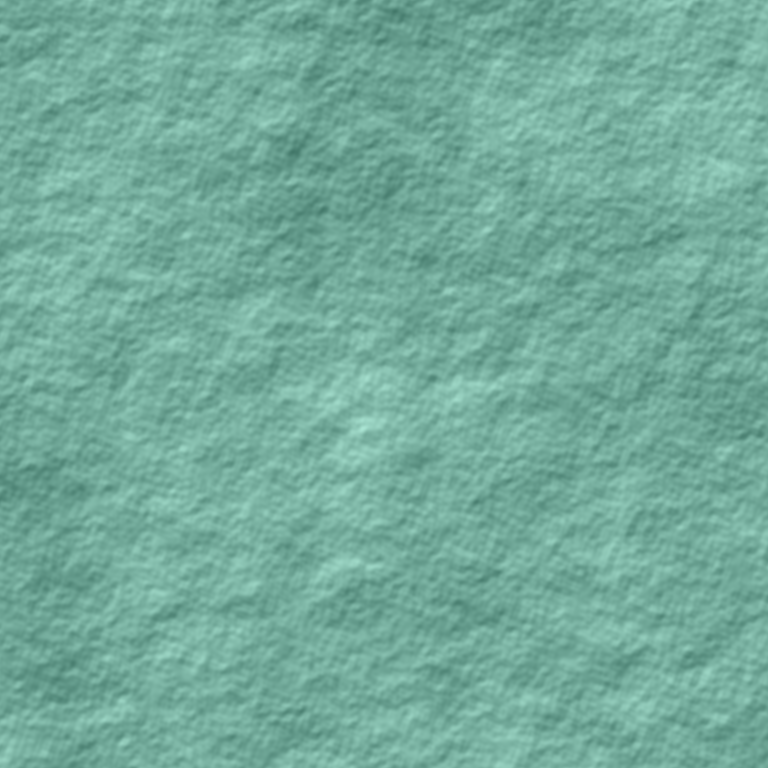
This texture is drawn by a Shadertoy shader. Its source:

```glsl
// Soft sea-green rough paper: fine raking-lit relief over broad cloudy stains.

#define BASE_COLOR  vec3(0.457, 0.676, 0.614)
#define TONE_TINT   vec3(0.98, 1.03, 1.0)
#define LIGHT_DIR   vec2(-0.42, 0.91)
#define GRAIN_SCALE 12.0
#define GRAIN_GAIN  0.6
#define RELIEF      0.032
#define SOFTNESS    0.002
#define CLOUD_SCALE 2.6
#define CLOUD_GAIN  0.6
#define CLOUDINESS  0.115

// Integer hash: one random vector in [-1, 1] per lattice cell
vec2 hashGradient(vec2 cell) {
    uvec2 v = uvec2(ivec2(cell)) * 1664525u + 1013904223u;
    v.x += v.y * 1664525u;
    v.y += v.x * 1664525u;
    v ^= v >> 16u;
    v.x += v.y * 1664525u;
    v.y += v.x * 1664525u;
    v ^= v >> 16u;
    return vec2(v & 0xffffu) / 32767.5 - 1.0;
}

float cornerRamp(vec2 cell, vec2 local, vec2 corner) {
    return dot(hashGradient(cell + corner), local - corner);
}

float gradientNoise(vec2 p) {
    vec2 cell = floor(p);
    vec2 f = p - cell;
    vec2 w = f * f * f * (f * (f * 6.0 - 15.0) + 10.0);
    float bottom = mix(cornerRamp(cell, f, vec2(0, 0)), cornerRamp(cell, f, vec2(1, 0)), w.x);
    float top    = mix(cornerRamp(cell, f, vec2(0, 1)), cornerRamp(cell, f, vec2(1, 1)), w.x);
    return mix(bottom, top, w.y);
}

// Four octaves, each turned and shifted to hide the lattice
float fractalNoise(vec2 p, float gain) {
    const mat2 turnAndDouble = mat2(1.6, 1.2, -1.2, 1.6);
    float sum = 0.0;
    float amplitude = 1.0;
    for (int octave = 0; octave < 4; octave++) {
        sum += amplitude * gradientNoise(p);
        p = turnAndDouble * p + vec2(17.3, 41.7);
        amplitude *= gain;
    }
    return sum;
}

float paperHeight(vec2 p) {
    return fractalNoise(p * GRAIN_SCALE + 5.4, GRAIN_GAIN) / GRAIN_SCALE;
}

void mainImage(out vec4 fragColor, in vec2 fragCoord) {
    vec2 p = fragCoord / iResolution.y;

    // Slope towards the light shades the grain
    vec2 stepToLight = normalize(LIGHT_DIR) * SOFTNESS;
    float slope = (paperHeight(p - stepToLight) - paperHeight(p + stepToLight)) / (2.0 * SOFTNESS);

    // Broad stains
    float cloud = fractalNoise(p * CLOUD_SCALE + vec2(31.2, 8.6), CLOUD_GAIN);

    float tone = RELIEF * slope + CLOUDINESS * cloud;
    fragColor = vec4(BASE_COLOR + TONE_TINT * tone, 1.0);
}
```
